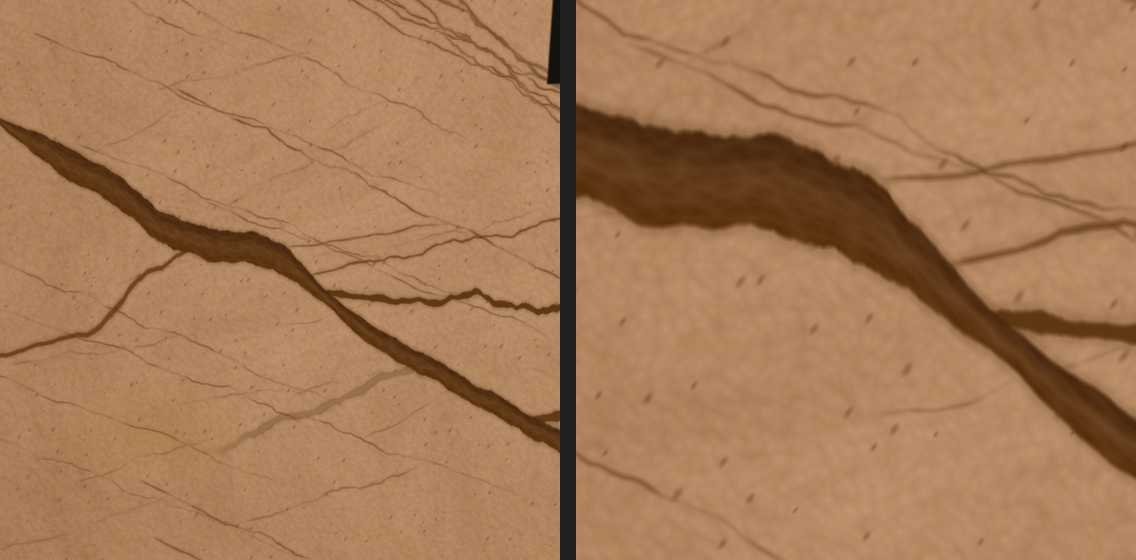
Left: the whole. Right: its middle third, enlarged.
Write a WebGL 2 fragment shader that draws this texture.

```glsl
#version 300 es
precision highp float;
// Tan marble crossed by one thick brown vein, its branches and many fine cracks.
// Veins are soft strands bent by layered triangle waves; grain and specks come
// from cellular noise, broad clouding from layered sines.
uniform vec2 u_resolution;
out vec4 fragColor;

const vec3 STONE = vec3(0.705, 0.535, 0.384);
const vec3 VEIN_TOP = vec3(0.31, 0.175, 0.07);
const vec3 VEIN_CORE = vec3(0.39, 0.235, 0.10);
const vec3 VEIN_BASE = vec3(0.36, 0.20, 0.06);
const vec3 CRACK = vec3(0.41, 0.25, 0.12);
const vec3 PALE = vec3(0.60, 0.45, 0.29);
const vec3 OCHRE = vec3(0.64, 0.46, 0.20);
const vec3 STRIP = vec3(0.08, 0.07, 0.05);
const float SOFT = 0.0028;       // blur of every edge
const float HALO = 0.008;        // width of the stain beside a vein
const float GRAIN = 0.036;       // fine mottling
const float CLOUD = 0.010;       // broad tone shifts
const float SPECK_SHARE = 0.22;  // cells holding a dark speck
const int HAIRLINES = 26;
const int BUNDLE_STRANDS = 6;

vec2 hash2(vec2 p) {
  vec3 q = fract(vec3(p.xyx) * vec3(0.1031, 0.1030, 0.0973));
  q += dot(q, q.yzx + 33.33);
  return fract((q.xx + q.yz) * q.zy);
}

// Distance to the nearest scattered point, and a random id for it
vec2 cellular(vec2 p) {
  vec2 cell = floor(p), best = vec2(9.0, 0.0);
  for (int i = 0; i < 9; i++) {
    vec2 c = cell + vec2(i % 3 - 1, i / 3 - 1);
    float d = length(c + hash2(c) - p);
    if (d < best.x) best = vec2(d, hash2(c + 57.0).x);
  }
  return best;
}

// Angular wander, roughly -1 to 1
float zigzag(float s, float seed) {
  float sum = 0.0, amp = 0.55;
  s += 0.25 * sin(1.7 * s + seed);
  for (int i = 0; i < 4; i++) {
    sum += amp * (4.0 * abs(fract(s + seed * 0.37) - 0.5) - 1.0);
    s = s * 2.17 + seed;
    amp *= 0.48;
  }
  return sum;
}

float bump(float x) { return exp(-x * x); }

// Soft core of half width w with a faint stain around it
float stroke(float d, float w) {
  float stain = 0.22 * (1.0 - smoothstep(w, w + HALO, abs(d)));
  return max(stain * smoothstep(0.0, 0.004, w), 1.0 - smoothstep(w - SOFT, w + SOFT, abs(d)));
}

// Wandering vein running from a and thinning out towards b
float strand(vec2 p, vec2 a, vec2 b, float halfWidth, float wander, float seed) {
  float len = distance(a, b);
  vec2 dir = (b - a) / len;
  vec2 q = vec2(dot(p - a, dir), dot(p - a, vec2(-dir.y, dir.x)));
  float bend = wander * zigzag(q.x * 4.0, seed) * smoothstep(0.0, 0.2, q.x / len);
  float w = halfWidth * (1.0 + 0.4 * zigzag(q.x * 14.0, seed + 3.0));
  float ends = smoothstep(-0.01, 0.01, q.x) * (1.0 - smoothstep(0.7, 1.0, q.x / len));
  return ends * stroke(q.y - bend, w);
}

vec3 stone(vec2 p) {
  vec2 q = p * 8.0;
  float tone = 0.0, amp = CLOUD;
  for (int i = 0; i < 5; i++) {
    q = mat2(1.5, 1.2, -1.2, 1.5) * q + 1.7 * sin(q.yx * 0.7 + float(i));
    tone += amp * sin(q.x) * sin(q.y + 1.3);
    amp *= 0.85;
  }
  vec2 warped = p + 0.004 * sin(p.yx * 90.0);
  tone -= GRAIN * (cellular(warped * 140.0).x + cellular(warped.yx * 83.0 + p * 20.0).x - 0.9);
  tone -= 0.03 * (1.0 - smoothstep(0.0, 0.5, p.x)) + 0.02 * (1.0 - smoothstep(0.0, 0.45, p.y));
  vec2 speck = cellular(vec2(p.x - 0.5 * p.y, p.y) * vec2(48.0, 31.0));
  float size = mix(0.22, 0.09, fract(speck.y * 37.0));
  float spot = step(1.0 - SPECK_SHARE, speck.y) * (1.0 - smoothstep(0.0, size, speck.x));
  return mix(STONE + tone, CRACK, 0.45 * spot);
}

// Broken hairlines, long falling and short rising, plus a tangle at upper right
float cracks(vec2 p) {
  float cover = 0.0;
  for (int i = 0; i < HAIRLINES; i++) {
    float k = float(i), row = floor(k * 0.5);
    vec2 h = hash2(vec2(k, 4.0)), g = hash2(vec2(k, 9.0));
    bool falling = i % 2 == 0;
    vec2 a = falling ? vec2(0.5 * h.x - 0.12, 0.04 + 0.1 * row) : vec2(fract(row * 0.618) * 0.8 - 0.05, 0.07 * row);
    vec2 run = falling ? vec2(1.0, -0.36 - 0.2 * g.x) * (0.5 + 0.5 * g.y) : vec2(1.0, 0.1 + 0.5 * h.x) * (0.15 + 0.3 * g.x);
    float strength = falling ? 0.5 + 0.35 * h.y : 0.25 + 0.35 * g.y;
    strength *= mix(0.35, 1.0, smoothstep(-0.4, 0.3, zigzag(p.x * 6.0, k)));
    cover = max(cover, strength * strand(p, a, a + run, 0.0009 + 0.0012 * g.x, 0.011, k + 1.3));
  }
  for (int i = 0; i < BUNDLE_STRANDS; i++) {
    vec2 h = hash2(vec2(i, 48.0)), a = vec2(0.59 + 0.042 * float(i), 1.02);
    float strength = 0.65 + 0.25 * zigzag(p.x * 9.0, h.x * 9.0);
    cover = max(cover, strength * strand(p, a, vec2(1.15, 0.64 + 0.14 * h.x), 0.001 + 0.0025 * h.y, 0.014, float(i) + 2.6));
  }
  return cover;
}

// Side branches of the thick vein
float branches(vec2 p) {
  float path = 0.36 + 0.04 * smoothstep(-0.02, 0.13, p.x) + 0.11 * smoothstep(0.15, 0.27, p.x)
             + 0.045 * smoothstep(0.25, 0.35, p.x) + 0.006 * zigzag(p.x * 9.0, 2.0);
  float slope = 1.0 + 0.9 * bump((p.x - 0.21) / 0.05);
  float cover = 0.8 * stroke((p.y - path) / slope, 0.0042) * step(p.x, 0.345);
  cover = max(cover, 0.95 * strand(p, vec2(0.565, 0.478), vec2(1.4, 0.43), 0.0058, 0.022, 3.0));
  cover = max(cover, 0.9 * strand(p, vec2(0.93, 0.245), vec2(1.15, 0.29), 0.008, 0.006, 8.0));
  cover = max(cover, 0.7 * strand(p, vec2(0.56, 0.51), vec2(1.2, 0.65), 0.0022, 0.012, 5.0));
  return max(cover, 0.6 * strand(p, vec2(0.52, 0.56), vec2(0.82, 0.6), 0.0018, 0.01, 9.0));
}

// Thick vein: rgb is its shaded body, a its coverage
vec4 trunk(vec2 p) {
  float centre = 0.78 - 0.57 * p.x + 0.045 * bump((p.x - 0.5) / 0.085)
               - 0.02 * bump((p.x - 0.3) / 0.07) + 0.005 * zigzag(p.x * 7.0, 2.0);
  float w = 0.025 * smoothstep(-0.06, 0.13, p.x) * (1.0 - 0.5 * bump((p.x - 0.58) / 0.05));
  w *= mix(1.0, 0.68, smoothstep(0.55, 0.65, p.x)) * (1.0 + 0.13 * zigzag(p.x * 16.0, 5.0));
  float d = (p.y - centre) * 0.87, side = d / w;
  vec3 body = mix(VEIN_BASE, VEIN_CORE, smoothstep(-0.8, -0.1, side));
  body = mix(body, VEIN_TOP, smoothstep(0.0, 0.7, side)) + 0.06 * (cellular(vec2(p.x * 60.0, d * 150.0)).x - 0.45);
  return vec4(body, stroke(d, w));
}

void main() {
  vec2 p = gl_FragCoord.xy / u_resolution, fork = vec2(0.75, 0.347), paleEnd = vec2(0.34, 0.18);
  vec3 color = stone(p);
  color = mix(color, OCHRE, 0.25 * bump(length((p - vec2(0.27, 0.22)) * vec2(12.0, 24.0))));
  color = mix(color, CRACK, 0.4 * strand(p, fork, paleEnd, 0.0065, 0.012, 4.0));
  color = mix(color, PALE, 0.8 * strand(p, fork, paleEnd, 0.0035, 0.012, 4.0));
  color = mix(color, CRACK, cracks(p));
  color = mix(color, VEIN_BASE, branches(p));
  vec4 vein = trunk(p);
  color = mix(color, vein.rgb, vein.a);
  // Dark strip at the upper right border
  float inside = min(p.x - 0.977 - 0.068 * (p.y - 0.85), p.y - 0.85);
  fragColor = vec4(mix(color, STRIP, smoothstep(-SOFT, SOFT, inside)), 1.0);
}
```
